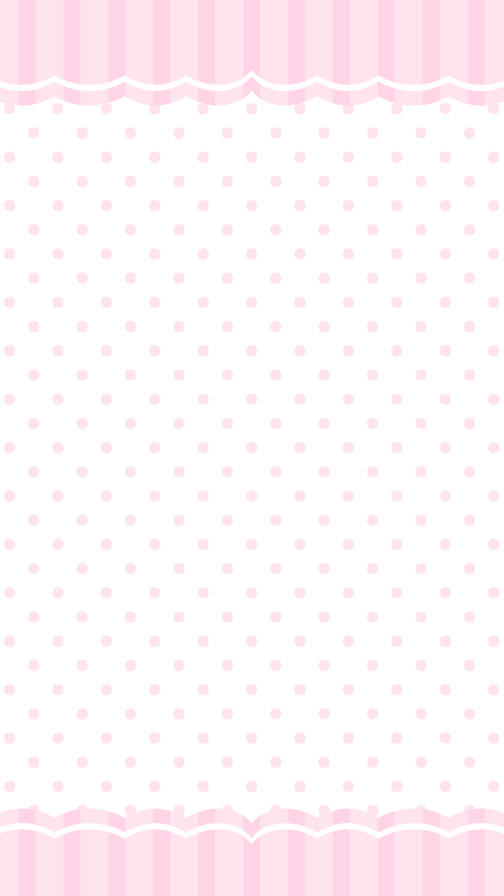
This pattern is drawn by a WebGL 1 fragment shader. Its source:

```glsl
precision highp float;
// Pale polka dots on white between two scalloped, striped pink borders.
// A diagonal lattice gives the dots; one mirrored lobe profile gives both
// border edges and their white piping. Lengths are in canvas widths.
uniform vec2 u_resolution;

float hash(vec2 cell) {
  return fract(sin(dot(cell, vec2(12.7, 78.2))) * 4375.5);
}

// Antialiased coverage of a signed distance
float fill(float dist) {
  float pixel = 1.0 / u_resolution.x;
  return 1.0 - smoothstep(-0.75 * pixel, 0.75 * pixel, dist);
}

// Staggered dots, each between a circle and a soft square
float polkaDots(vec2 p) {
  const float spacing = 0.04803;
  vec2 q = p / spacing;
  vec2 r = 0.5 * vec2(q.x + q.y, q.x - q.y);
  vec2 cell = floor(r + 0.5);
  vec2 f = r - cell;
  vec2 d = abs(vec2(f.x + f.y, f.x - f.y)) * spacing;
  vec2 corner = max(d - 0.005, 0.0);
  float square = length(corner) - 0.0055;
  return fill(mix(length(d) - 0.0112, square, 0.6 * hash(cell)));
}

// Depth of the border edge at horizontal offset x from the middle
float scallop(float x) {
  float d = abs(x);
  float bend = (d - 0.25) / 0.07;
  float t = fract((d + 0.0085 * exp(-bend * bend)) / 0.1303);
  float lobe = 0.0185 * 4.0 * t * (1.0 - t);
  return 0.191 + lobe - 0.011 * exp(-d / 0.016);
}

// Striped border with white piping; depth is measured from the canvas edge
vec3 addBorder(vec3 base, float x, float depth) {
  const vec3 palePink = vec3(1.0, 0.89, 0.93);
  const vec3 deepPink = vec3(1.0, 0.83, 0.90);
  float stripe = abs(fract(x / 0.0891 + 0.5) - 0.5) * 0.0891;
  vec3 cloth = mix(palePink, deepPink, fill(stripe - 0.0167));
  float edge = depth - scallop(x);
  float piping = fill(abs(edge + 0.035) - 0.0062);
  cloth = mix(cloth, vec3(1.0), piping);
  return mix(base, cloth, fill(edge));
}

void main() {
  vec2 p = gl_FragCoord.xy / u_resolution.x;
  float height = u_resolution.y / u_resolution.x;
  vec2 centred = p - vec2(0.4992, 0.5 * height + 0.0008);

  // Dotted ground
  vec3 color = mix(vec3(1.0), vec3(1.0, 0.89, 0.93), polkaDots(centred));

  // Top border, then the slightly shallower bottom one
  color = addBorder(color, centred.x, height - p.y);
  color = addBorder(color, centred.x, p.y + 0.036);

  gl_FragColor = vec4(color, 1.0);
}
```
